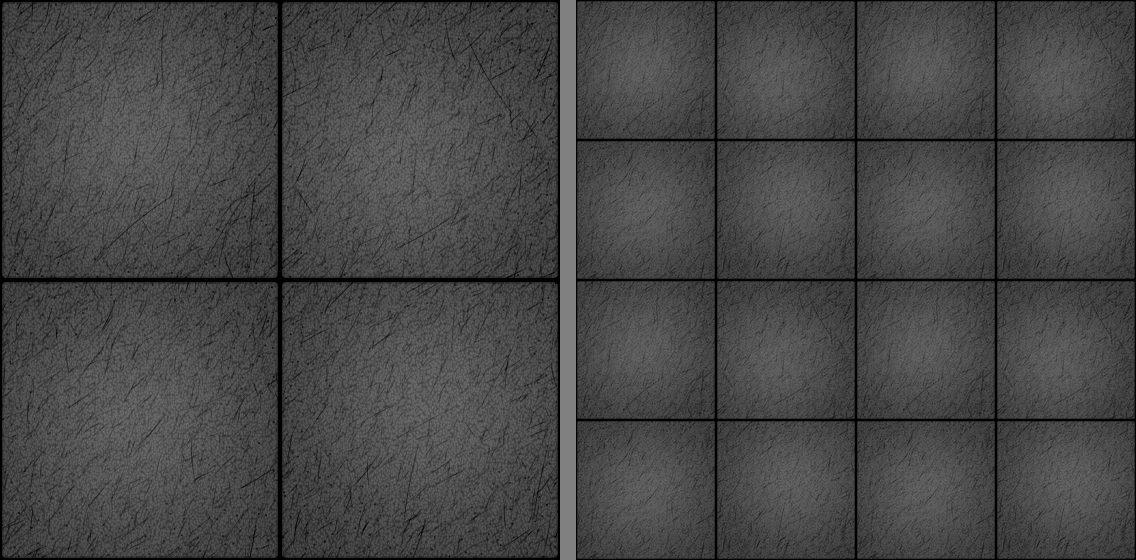
Left: one tile. Right: repeated 2 by 2.
A Shadertoy shader for this texture:

```glsl
const float TAU = 6.28319;
const float TILES = 2.0;            // repeats across and down
const float GROUT_HALF = 0.0039;    // half the joint width
const float CORNER = 0.006;         // tile corner radius
const vec3 STONE_LIGHT = vec3(0.355);
const vec3 STONE_DARK = vec3(0.232);
const vec3 GROUT = vec3(0.0);

vec3 hash3(vec2 cell, float seed) {
    vec3 v = fract(vec3(cell, seed + 1.7) * vec3(0.1031, 0.1030, 0.0973));
    v += dot(v, v.yxz + 33.33);
    return fract((v.xxy + v.yxx) * v.zyx);
}

// Distance to the nearest scattered point, in cells; wraps over the canvas
float cellNoise(vec2 p, vec2 count, float seed) {
    vec2 g = p * count;
    float nearest = 2.0;
    for (int y = -1; y <= 1; y++)
    for (int x = -1; x <= 1; x++) {
        vec2 cell = floor(g) + vec2(x, y);
        vec2 point = cell + hash3(mod(cell, count), seed).xy;
        nearest = min(nearest, length(point - g));
    }
    return nearest;
}

// One tapered, slightly bent stroke per cell; wraps over the canvas
float scratches(vec2 p, float count, float width, float seed) {
    vec2 g = p * count;
    float mark = 0.0;
    for (int y = -1; y <= 1; y++)
    for (int x = -1; x <= 1; x++) {
        vec2 cell = floor(g) + vec2(x, y);
        vec3 place = hash3(mod(cell, count), seed);
        vec3 style = hash3(mod(cell, count), seed + 31.0);
        float angle = mix(0.35, 1.5, style.x) + step(0.9, style.z) * 0.7;
        vec2 dir = vec2(cos(angle), sin(angle));
        vec2 v = g - cell - place.xy;
        float along = dot(v, dir);
        float across = dot(v, vec2(-dir.y, dir.x)) + (style.z - 0.5) * 0.25 * along * along;
        float taper = 1.0 - smoothstep(0.3, 1.0, abs(along) / mix(0.35, 0.95, place.z));
        float line = 1.0 - smoothstep(0.0, width, abs(across) / count);
        mark = max(mark, line * taper * mix(0.2, 1.0, style.y * style.y));
    }
    return mark;
}

// Broad uneven tone from whole-period sines
float mottle(vec2 p, float phase) {
    vec2 a = p * TAU;
    return (sin(3.0 * a.x + 2.0 * sin(2.0 * a.y) + phase)
          + sin(5.0 * a.y + 2.0 * sin(3.0 * a.x) - phase)
          + sin(9.0 * a.x - 4.0 * a.y + 2.0 * sin(5.0 * a.y))) / 3.0;
}

float roundedBox(vec2 p, float halfSize, float radius) {
    vec2 d = abs(p) - halfSize + radius;
    return length(max(d, 0.0)) + min(max(d.x, d.y), 0.0) - radius;
}

void mainImage(out vec4 fragColor, in vec2 fragCoord) {
    vec2 p = fragCoord / iResolution.xy;
    float pixel = 1.0 / min(iResolution.x, iResolution.y);
    vec2 tile = floor(p * TILES);
    vec2 q = fract(p * TILES) - 0.5;
    float seed = 7.0 * tile.x + 13.0 * tile.y;

    // Worn pale centre, shifted a little in each tile
    vec2 shift = (hash3(tile, 5.0).xy - 0.5) * 0.16;
    float tone = mottle(p, seed);
    float rim = smoothstep(0.0, 0.72, length(q - shift) + 0.05 * tone);
    vec3 color = mix(STONE_LIGHT, STONE_DARK, rim);

    // Fine grain and upright streaks
    float grain = cellNoise(p, vec2(260.0, 190.0), seed);
    float streak = cellNoise(p, vec2(64.0, 22.0), seed + 3.0);
    color += (0.5 - grain) * 0.17 + (0.5 - streak) * 0.035 + tone * 0.008;

    // Scratches from long and deep to short and faint
    float wear = 0.0;
    float width = 0.001 + 0.5 * pixel;
    for (int i = 0; i < 6; i++) {
        float layer = float(i);
        float depth = mix(0.85, 0.45, layer / 5.0);
        wear += depth * scratches(p, 8.0 + 9.0 * layer, width, seed + 41.0 * layer);
    }
    color *= 1.0 - min(wear * mix(0.5, 1.0, rim), 0.9);

    // Small pits, mostly near the rim
    float pit = cellNoise(p, vec2(34.0), seed + 9.0);
    color *= 1.0 - 0.8 * rim * (1.0 - smoothstep(0.03, 0.09, pit));

    // Joints
    float edge = roundedBox(q / TILES, 0.5 / TILES - GROUT_HALF, CORNER);
    color *= 1.0 - 0.25 * smoothstep(-0.006, 0.0, edge);
    color = mix(color, GROUT, smoothstep(-0.5 * pixel, 0.5 * pixel, edge));
    fragColor = vec4(clamp(color, 0.0, 1.0), 1.0);
}
```
